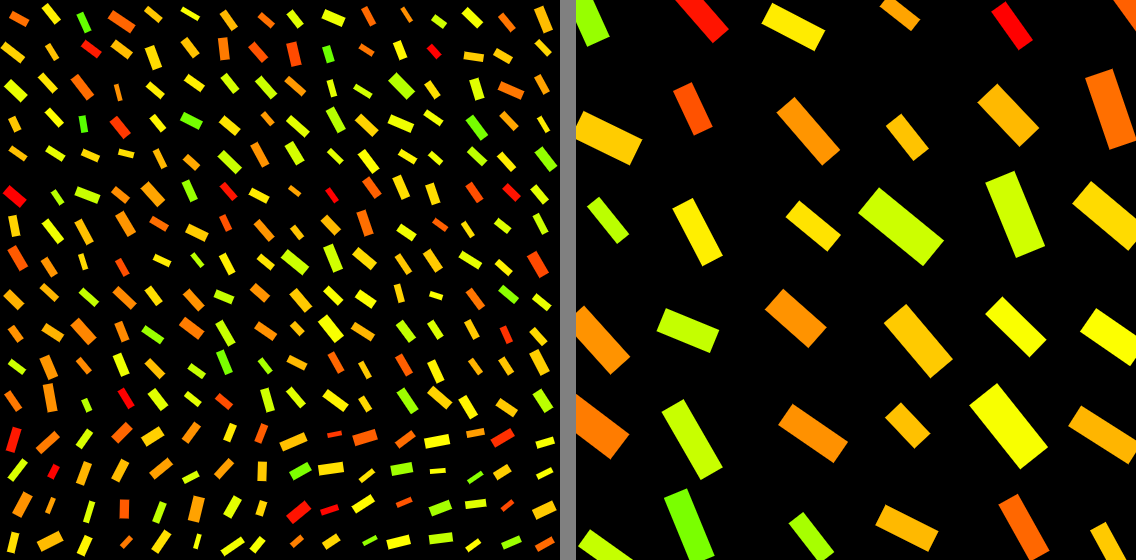
Left, the full canvas; right, a detail of the centre.
Reproduce this pattern procedurally as a WebGL 2 fragment shader.

```glsl
#version 300 es
precision highp float;

// Confetti bars on black: one jittered, tilted bar in each cell of a 16 x 16 grid.
// Integer hashes give each bar its place, tilt, size and hue; three zones of the
// grid lean in different directions. Cell indices wrap, so the sheet tiles.

uniform vec2 u_resolution;
out vec4 fragColor;

const int GRID = 16;
const int LOW_ROWS = 4;       // bottom rows lean the other way
const int LEFT_COLUMNS = 8;   // and are steeper on the left half
const float JITTER = 0.15;    // largest shift of a bar, in cells

// Three random words from three integers
uvec3 hashBits(uvec3 v) {
    v = v * 1664525u + 1013904223u;
    v.x += v.y * v.z; v.y += v.z * v.x; v.z += v.x * v.y;
    v ^= v >> 16u;
    v.x += v.y * v.z; v.y += v.z * v.x; v.z += v.x * v.y;
    return v;
}

// Three uniform values in 0..1, chosen by cell and channel
vec3 random3(ivec2 cell, int channel) {
    return vec3(hashBits(uvec3(cell, channel)) >> 8u) / 16777216.0;
}

// Three bell-shaped values with mean 0 and deviation 1
vec3 bell3(ivec2 cell, int channel) {
    vec3 sum = vec3(0.0);
    for (int i = 0; i < 4; i++) sum += random3(cell, channel + i);
    return (sum - 2.0) * sqrt(3.0);
}

// Mean tilt (x) and its spread (y), in degrees, for the zone of a cell
vec2 zoneTilt(ivec2 cell) {
    if (cell.y >= LOW_ROWS) return vec2(-49.0, 14.0);
    return cell.x < LEFT_COLUMNS ? vec2(56.0, 15.0) : vec2(25.0, 11.0);
}

// Pure hue from red (0) through yellow (60) to green (120)
vec3 warmHue(float degrees) {
    float h = degrees / 60.0;
    return vec3(clamp(2.0 - h, 0.0, 1.0), clamp(h, 0.0, 1.0), 0.0);
}

vec2 rotate(vec2 p, float angle) {
    float c = cos(angle), s = sin(angle);
    return vec2(c * p.x + s * p.y, c * p.y - s * p.x);
}

float boxDistance(vec2 p, vec2 halfSize) {
    vec2 d = abs(p) - halfSize;
    return length(max(d, 0.0)) + min(max(d.x, d.y), 0.0);
}

// Colour of one cell's bar at p, measured from the cell centre
vec3 bar(vec2 p, ivec2 cell, float pixel) {
    vec2 shift = (random3(cell, 11).xy * 2.0 - 1.0) * JITTER;
    vec3 shape = bell3(cell, 21);   // tilt, length, hue
    vec3 extra = bell3(cell, 31);   // width
    vec2 tilt = zoneTilt(cell);
    float angle = radians(tilt.x + tilt.y * shape.x);

    // Longer bars tend to be wider
    float barLength = clamp(0.59 + 0.095 * shape.y, 0.38, 0.80);
    float barWidth = clamp(0.23 + 0.035 * shape.y + 0.03 * extra.x, 0.13, 0.34);

    float d = boxDistance(rotate(p - shift, angle), 0.5 * vec2(barLength, barWidth));
    float cover = clamp(0.5 - d / pixel, 0.0, 1.0);
    return warmHue(48.0 + 23.0 * shape.z) * cover;
}

void main() {
    vec2 p = gl_FragCoord.xy / u_resolution * float(GRID);
    float pixel = float(GRID) / min(u_resolution.x, u_resolution.y);
    ivec2 home = ivec2(floor(p));

    // Bars may reach into neighbouring cells
    vec3 color = vec3(0.0);
    for (int y = -1; y <= 1; y++) {
        for (int x = -1; x <= 1; x++) {
            ivec2 cell = home + ivec2(x, y);
            ivec2 wrapped = (cell + GRID) % GRID;
            color = max(color, bar(p - vec2(cell) - 0.5, wrapped, pixel));
        }
    }
    fragColor = vec4(color, 1.0);
}
```
